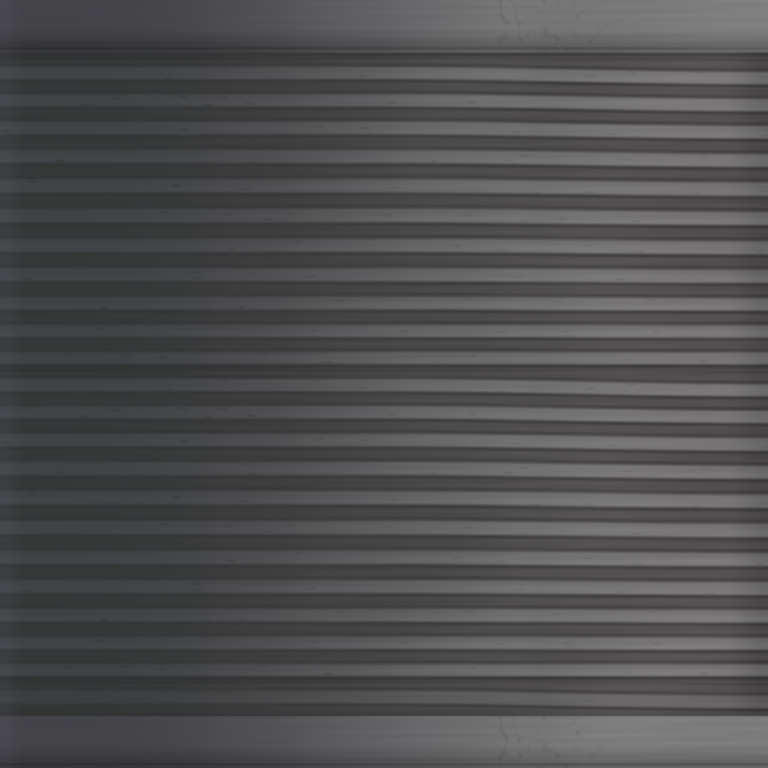
Give the GLSL for this texture, as a three.js fragment shader.

```glsl
#define ROWS 11.0
#define BLOCK_HEIGHT 0.40625
#define BLOCK_START 0.0781
#define BAND_HEIGHT 0.0677
#define ROW_WOBBLE 0.09
#define ROW_SLANT 0.2
#define EDGE_SOFTNESS 0.06
#define LINE_WIDTH 0.055
#define PATCH_AMOUNT 0.012
#define GRAIN_AMOUNT 0.006
#define SCUFF_AMOUNT 0.045

varying vec2 vUv;

const float TAU = 6.2831853;
const vec3 GROOVE_SHADE = vec3(0.214, 0.219, 0.222);
const vec3 GROOVE_LIT = vec3(0.325, 0.317, 0.315);
const vec3 RIDGE_SHADE = vec3(0.258, 0.263, 0.280);
const vec3 RIDGE_LIT = vec3(0.475, 0.468, 0.468);
const vec3 BAND_SHADE = vec3(0.262, 0.264, 0.284);
const vec3 BAND_LIT = vec3(0.485, 0.482, 0.485);

vec2 hash2(vec2 p) {
  return fract(sin(vec2(dot(p, vec2(127.1, 311.7)), dot(p, vec2(269.5, 183.3)))) * 43758.5);
}

// Distance to the nearest scattered point
float cellular(vec2 p) {
  vec2 cell = floor(p);
  float nearest = 2.0;
  for (int j = -1; j <= 1; j++) {
    for (int i = -1; i <= 1; i++) {
      vec2 neighbour = cell + vec2(float(i), float(j));
      nearest = min(nearest, distance(p, neighbour + hash2(neighbour)));
    }
  }
  return nearest;
}

float bump(float x, float centre, float width) {
  float d = (x - centre) / width;
  return exp(-d * d);
}

float softStep(float edge, float x, float softness) {
  return smoothstep(edge - softness, edge + softness, x);
}

// Side light with faint vertical patches
float sideLight(float x) {
  float patches = softStep(0.275, x, 0.012) + softStep(0.385, x, 0.02)
                + softStep(0.52, x, 0.02) - 2.0 * softStep(0.69, x, 0.015);
  return smoothstep(0.1, 0.9, x) + 0.03 * patches;
}

// Corrugated rows, restarting at each block
vec3 ridges(float x, float y, float light) {
  float t = fract((y - BLOCK_START) / BLOCK_HEIGHT);
  float slant = ROW_SLANT * smoothstep(0.5, 1.0, x) * (1.0 - t);
  float c = fract(ROWS * t + ROW_WOBBLE * sin(TAU * t) - slant);

  float ridge = softStep(0.27, c, EDGE_SOFTNESS) * (1.0 - softStep(0.70, c, EDGE_SOFTNESS));
  float crest = smoothstep(0.28, 0.6, c);
  ridge *= mix(0.92 - 0.2 * t, 1.0, crest);
  ridge *= 1.0 - 0.45 * smoothstep(0.885, 0.9, y);

  vec3 color = mix(mix(GROOVE_SHADE, GROOVE_LIT, light), mix(RIDGE_SHADE, RIDGE_LIT, light), ridge);

  // Dark lines along both sides of each groove
  float lines = bump(c, 0.79, LINE_WIDTH) + 0.8 * bump(c, 0.17, LINE_WIDTH);
  color *= 1.0 - lines * mix(0.04, 0.2, clamp(light, 0.0, 1.0));

  // Small nicks
  float nick = 1.0 - smoothstep(0.04, 0.1, cellular(vec2(x * 11.0, t * 16.0)));
  color -= 0.025 * nick * ridge;

  // Shadow at the seam and around the end rows
  color *= 1.0 - 0.08 * (bump(t, 0.99, 0.02) + smoothstep(0.915, 0.932, y));
  return color;
}

// Plain bands at the top and bottom
vec3 plainBand(float x, float v, float light) {
  vec3 color = mix(BAND_SHADE, BAND_LIT, light);
  color *= mix(1.0, 0.8, smoothstep(0.5, 0.95, v));
  color *= 1.0 - 0.15 * bump(v, 0.93, 0.025);

  // Scuffs on the lit side
  float region = smoothstep(0.62, 0.66, x) * (1.0 - smoothstep(0.74, 0.82, x));
  float warp = 0.3 * sin(v * 9.0 + x * 40.0);
  float scuff = smoothstep(0.5, 0.85, cellular(vec2(x * 90.0 + warp, v * 4.0)));
  return color - SCUFF_AMOUNT * region * scuff * (1.0 - 0.5 * v);
}

void main() {
  float x = vUv.x;
  float y = 1.0 - vUv.y;
  float light = sideLight(x);

  float bottom = step(0.5, y);
  float v = (y - bottom * (1.0 - BAND_HEIGHT)) / BAND_HEIGHT;
  float inside = softStep(BAND_HEIGHT, y, 0.003) * (1.0 - softStep(1.0 - BAND_HEIGHT, y, 0.0015));
  vec3 color = mix(plainBand(x, v, light), ridges(x, y, light), inside);

  // Broad unevenness and fine streaks
  float uneven = sin(x * 17.0 + 2.0 * sin(y * 7.0)) * sin(y * 11.0 + x * 5.0);
  float streaks = sin(y * 610.0 + 2.0 * sin(x * 9.0)) + sin(y * 397.0 + 1.5 * sin(x * 14.0));
  color += PATCH_AMOUNT * uneven * light + GRAIN_AMOUNT * streaks * (0.4 + light) * 0.6;

  // Left glow, right falloff
  color += vec3(0.022, 0.023, 0.026) * (1.0 - smoothstep(0.0, 0.035, x));
  color *= 1.0 - 0.13 * smoothstep(0.94, 1.0, x) * inside;

  gl_FragColor = vec4(color, 1.0);
}
```
